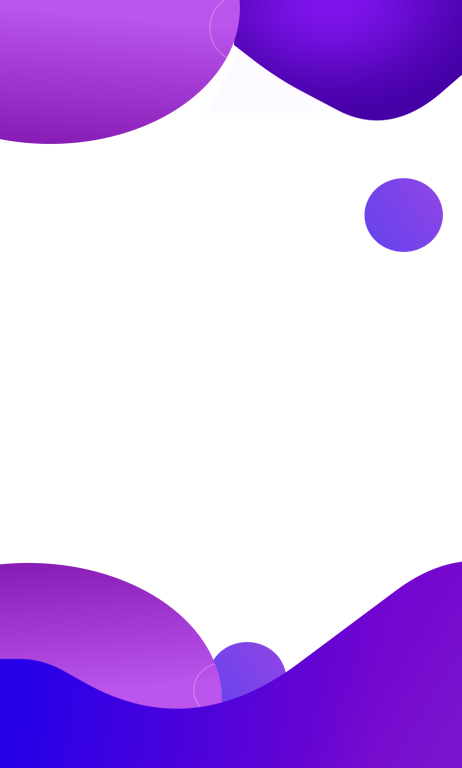
Write a Shadertoy shader that draws this background.

```glsl
// Abstract backdrop: violet ellipses, discs and smooth waves framing a white field.
// Ellipses use approximate signed distances; wave outlines are straight slopes
// joined by parabolic bends, each filled with its own gradient.
#define ASPECT 0.599
#define WHITE vec3(1.0)
#define ORCHID_DARK vec3(0.52, 0.10, 0.70)
#define ORCHID_LIGHT vec3(0.735, 0.335, 0.93)
#define DISC_BLUE vec3(0.41, 0.26, 0.93)
#define DISC_VIOLET vec3(0.55, 0.27, 0.90)
#define WAVE_BLUE vec3(0.15, 0.0, 0.91)
#define WAVE_VIOLET vec3(0.45, 0.02, 0.81)
#define DOME_LIGHT vec3(0.50, 0.08, 0.93)
#define DOME_DARK vec3(0.27, 0.0, 0.65)
#define HAZE vec3(0.988, 0.975, 1.0)
#define OUTLINE_ALPHA 0.28

// Antialiased coverage of a signed distance, negative inside.
float cover(float dist) {
    float pixel = 1.0 / iResolution.y;
    return 1.0 - smoothstep(-0.7 * pixel, 0.7 * pixel, dist);
}

float ellipse(vec2 offset, vec2 radii) {
    vec2 q = offset / radii;
    float k = length(q);
    return (k - 1.0) * k / (length(q / radii) + 1e-5);
}

// Zero below -w, identity above w, parabolic bend between them.
float bend(float d, float w) {
    float s = clamp(d + w, 0.0, 2.0 * w);
    return s * s / (4.0 * w) + max(d - w, 0.0);
}

float waveHeight(float x) {
    return 0.142 - 0.56 * bend(x - 0.0547, 0.0286)
                 + 1.31 * bend(x - 0.2493, 0.138)
                 - 0.62 * bend(x - 0.556, 0.043);
}

float domeDepth(float x) {
    return 0.0586 + 0.78 * (x - 0.3034)
                  - 0.25 * bend(x - 0.358, 0.0326)
                  - 1.4 * bend(x - 0.505, 0.0677);
}

void paintDisc(inout vec3 color, vec2 p, vec2 center) {
    vec2 radii = vec2(0.0508, 0.048);
    vec2 q = (p - center) / radii;
    float t = clamp(0.5 + 0.4 * q.x + 0.25 * q.y, 0.0, 1.0);
    color = mix(color, mix(DISC_BLUE, DISC_VIOLET, t), cover(ellipse(p - center, radii)));
}

// Orchid ellipse, darkest toward its tip (+1 up, -1 down), with a faint inner outline.
void paintOrchid(inout vec3 color, vec2 p, vec2 center, vec2 radii, float tip,
                 vec2 ringCenter, vec2 ringRadii) {
    vec2 q = (p - center) / radii;
    float t = clamp(1.0 - 0.95 * tip * q.y + 0.12 * q.x, 0.0, 1.0);
    vec3 fill = mix(ORCHID_DARK, ORCHID_LIGHT, t);
    float ring = ellipse(p - ringCenter, ringRadii);
    fill = mix(fill, WHITE, OUTLINE_ALPHA * cover(abs(ring) - 0.0007));
    color = mix(color, fill, cover(ellipse(p - center, radii)));
}

void mainImage(out vec4 fragColor, in vec2 fragCoord) {
    vec2 p = fragCoord / iResolution.xy * vec2(ASPECT, 1.0);
    float depth = 1.0 - p.y;
    vec3 color = WHITE;

    // Pale haze under the upper shapes
    float haze = smoothstep(0.0, 0.02, p.x - 0.305 + 0.55 * (depth - 0.06));
    haze *= 1.0 - smoothstep(0.135, 0.16, depth);
    haze *= 1.0 - smoothstep(0.36, 0.46, p.x);
    color = mix(color, HAZE, haze);

    // Dark dome hanging from the top right
    float domeShade = length(vec2(p.x - 0.43, depth) / vec2(0.22, 0.155));
    vec3 dome = mix(DOME_LIGHT, DOME_DARK, smoothstep(0.0, 1.05, domeShade));
    float domeEdge = max(0.8 * (depth - domeDepth(p.x)), 0.3034 - p.x);
    color = mix(color, dome, cover(domeEdge));

    // Discs, then the ellipses overlapping them
    paintDisc(color, p, vec2(0.5234, 0.720));
    paintDisc(color, p, vec2(0.3203, 0.116));
    paintOrchid(color, p, vec2(0.065, 0.9896), vec2(0.246, 0.177), -1.0,
                vec2(0.3125, 0.9635), vec2(0.0404, 0.043));
    paintOrchid(color, p, vec2(0.0365, 0.0885), vec2(0.2513, 0.1785), 1.0,
                vec2(0.289, 0.1015), vec2(0.0378, 0.0352));

    // Wave along the bottom
    float blend = clamp((p.x - 0.03 - 0.15 * (p.y - 0.1)) / 0.46, 0.0, 1.0);
    vec3 wave = mix(WAVE_BLUE, WAVE_VIOLET, blend);
    wave += vec3(0.03, 0.06, 0.0) * smoothstep(0.35, 0.6, p.x - 0.6 * p.y);
    color = mix(color, wave, cover(0.85 * (p.y - waveHeight(p.x))));

    fragColor = vec4(color, 1.0);
}
```
